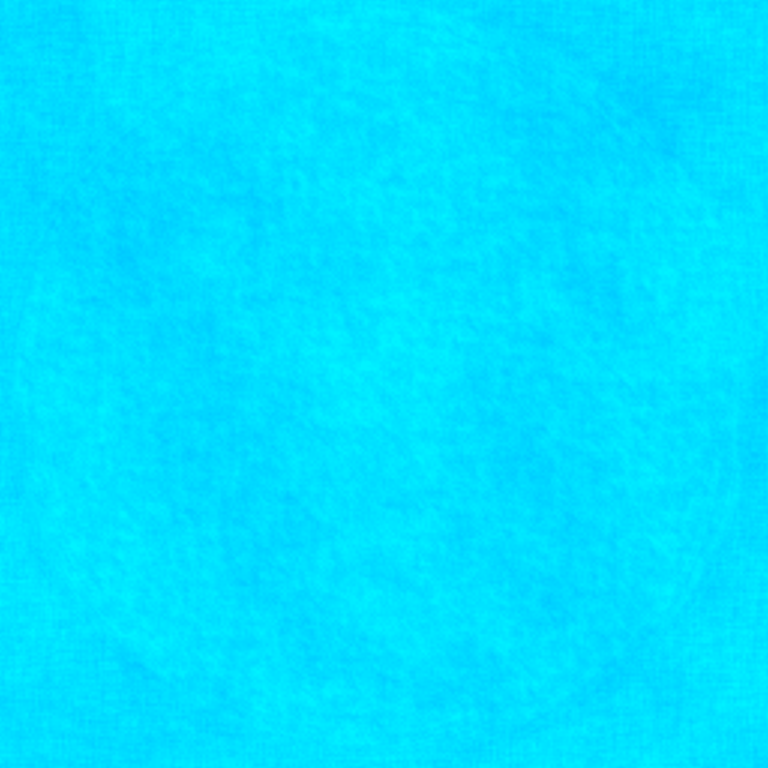
Give the GLSL for this texture, as a Shadertoy shader.

```glsl
float hash(vec2 p) {
    vec3 q = fract(vec3(p.xyx) * 0.1031);
    q += dot(q, q.yzx + 33.33);
    return fract((q.x + q.y) * q.z);
}

// Smooth value noise, centred on zero
float noise(vec2 p) {
    vec2 cell = floor(p), f = fract(p);
    f = f * f * (3.0 - 2.0 * f);
    float low = mix(hash(cell), hash(cell + vec2(1, 0)), f.x);
    float high = mix(hash(cell + vec2(0, 1)), hash(cell + vec2(1, 1)), f.x);
    return mix(low, high, f.y) - 0.5;
}

// Crossed threads, stretched along both axes
float weave(vec2 p, float density) {
    return noise(p * density * vec2(1.0, 0.15) + 11.0)
         + noise(p * density * vec2(0.15, 1.0) + 47.0);
}

// Broad soft patches drawn out along the falling diagonal
float clouds(vec2 p) {
    vec2 diagonal = mat2(0.707, -0.707, 0.707, 0.707) * p;
    return 0.050 * noise(diagonal * vec2(5.5, 3.5) + 3.0)
         + 0.050 * noise(diagonal * vec2(12.0, 8.0) + 21.0)
         + 0.030 * noise(p * 23.0 + 70.0);
}

// Short crumples along the falling diagonal, crossed by threads
float crumples(vec2 p) {
    vec2 diagonal = mat2(0.707, -0.707, 0.707, 0.707) * p;
    return 0.050 * noise(diagonal * vec2(95.0, 60.0) + 5.0)
         + 0.042 * noise(diagonal * vec2(170.0, 110.0) + 15.0)
         + 0.030 * weave(p, 120.0);
}

// Thin curved strands that follow the rim of the disc
float rimStrands(vec2 direction, float wobble) {
    float band = exp(-pow((wobble - 0.47) / 0.04, 2.0));
    float strands = 0.034 * noise(direction * 4.0 + wobble * vec2(85.0, 48.0) + 30.0)
                  + 0.034 * noise(direction * 12.0 + wobble * vec2(190.0, 110.0) + 90.0);
    float shadow = smoothstep(0.474, 0.488, wobble) * smoothstep(0.525, 0.488, wobble);
    float patchiness = 0.5 + noise(direction * 2.0 + 60.0);
    return band * (strands + 0.008) - 0.036 * shadow * patchiness;
}

void mainImage(out vec4 fragColor, in vec2 fragCoord) {
    vec2 uv = fragCoord / iResolution.xy;
    vec2 fromCentre = uv - 0.5;
    float radius = length(fromCentre);
    vec2 direction = fromCentre / max(radius, 0.001);
    float wobble = radius + 0.02 * noise(direction * 2.5 + 9.0);

    // Crumples inside the disc, finer cloth in the corners
    float cloth = 0.042 * weave(uv, 230.0) + 0.035 * noise(uv * 120.0);
    float surface = mix(crumples(uv), cloth, smoothstep(0.47, 0.50, wobble));
    float grain = 0.045 * noise(uv * 256.0 + 80.0);

    // Faint folds along the middle lines
    vec2 fold = exp(-fromCentre * fromCentre / 0.000006);

    float green = 0.874 + clouds(uv) + surface + grain
                + rimStrands(direction, wobble) - 0.006 * (fold.x + fold.y);
    fragColor = vec4(0.0, clamp(green, 0.79, 0.95), 1.0, 1.0);
}
```
